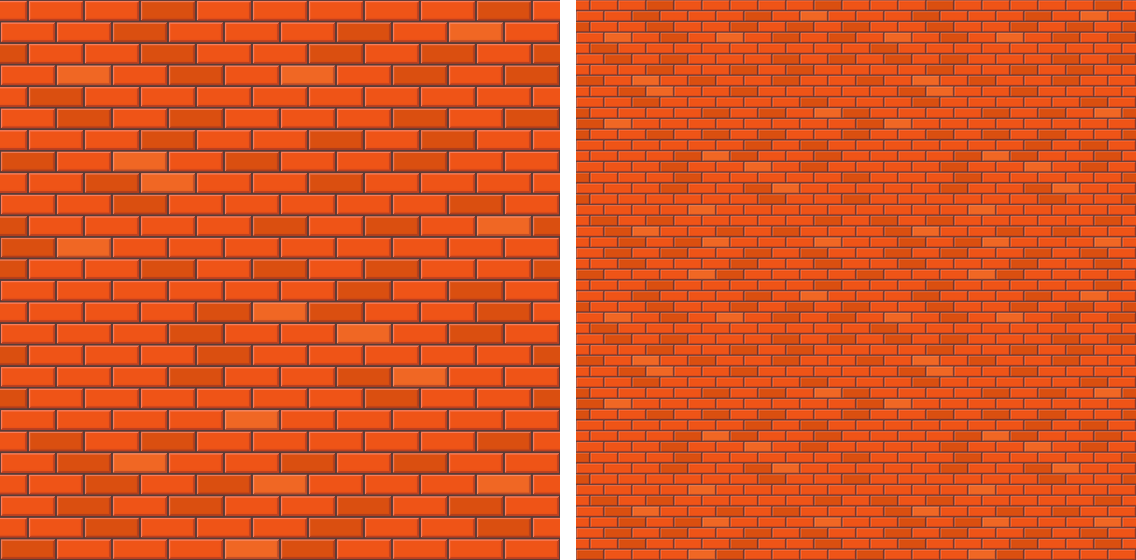
Left, the tile; right, the same tile 2 across and 2 down.
Reproduce this texture procedurally as a three.js fragment shader.

```glsl
// Running-bond wall of glossy orange bricks with thin dark joints.
// Each brick is a rounded box with a lit bevel on its left and top and a
// shaded one on its right and bottom; a wrapped hash picks dark and pale bricks.
#define GRID vec2(10.0, 26.0)   // bricks across, courses up (even, to tile)
#define JOINT 0.0032            // width of the mortar line
#define CORNER 0.0012           // corner radius of a brick
#define LIT_WIDTH 0.0024        // lit bevel
#define SHADE_WIDTH 0.0033      // shaded bevel
#define SOFT 0.0010             // half width of a smoothed edge
#define DARK_LIMIT 0.32         // hash below this may be a dark brick
#define PALE_LIMIT 0.943        // hash above this may be a pale brick
#define SEED 7.0

varying vec2 vUv;

const vec3 MORTAR = vec3(0.35, 0.23, 0.215);
const vec3 BASE = vec3(0.938, 0.328, 0.090);
const vec3 DARK = vec3(0.855, 0.310, 0.062);
const vec3 PALE = vec3(0.940, 0.405, 0.140);
const vec3 HIGHLIGHT = vec3(0.980, 0.490, 0.350);
const vec3 SHADE = vec3(0.735, 0.250, 0.125);

// Random value per brick, repeating with the grid
float brickHash(vec2 id) {
  vec2 q = mod(id, GRID) + SEED;
  vec3 p = fract(q.xyx * vec3(0.1031, 0.1030, 0.0973));
  p += dot(p, p.yzx + 33.33);
  return fract((p.x + p.y) * p.z);
}

// Odd bricks are local extremes along the course, so they stay apart
vec3 brickColor(vec2 id) {
  float h = brickHash(id);
  float before = brickHash(id - vec2(1.0, 0.0));
  float after = brickHash(id + vec2(1.0, 0.0));
  if (h < min(DARK_LIMIT, min(before, after))) return DARK;
  if (h > max(PALE_LIMIT, max(before, after))) return PALE;
  return BASE;
}

float roundedBox(vec2 p, vec2 halfSize) {
  vec2 d = abs(p) - halfSize + CORNER;
  return length(max(d, 0.0)) + min(max(d.x, d.y), 0.0) - CORNER;
}

// 1 below the edge, 0 above it
float below(float edge, float x) {
  return 1.0 - smoothstep(edge - SOFT, edge + SOFT, x);
}

void main() {
  // Courses, every second one shifted by half a brick
  vec2 grid = vUv * GRID;
  grid.x -= 0.5 * mod(floor(grid.y), 2.0);
  vec2 id = floor(grid);
  vec2 p = (fract(grid) - 0.5) / GRID;
  vec2 halfSize = 0.5 / GRID - 0.5 * JOINT;

  // Distance inward from the lit and the shaded pair of sides
  float litDist = min(halfSize.x + p.x, halfSize.y - p.y);
  float shadeDist = min(halfSize.x - p.x, halfSize.y + p.y);
  float litSide = below(0.0, litDist - shadeDist);

  // Face and bevels, the bevels partly tinted by the face
  vec3 face = brickColor(id);
  vec3 tint = 0.6 * (face - BASE);
  vec3 color = face;
  float fade = 1.0 - smoothstep(0.0, 2.2 * SHADE_WIDTH, shadeDist);
  color = mix(color, SHADE + tint, 0.3 * fade);
  color = mix(color, SHADE + tint, below(SHADE_WIDTH, shadeDist) * (1.0 - litSide));
  color = mix(color, HIGHLIGHT + tint, below(LIT_WIDTH, litDist) * litSide);

  // Mortar around the brick
  color = mix(MORTAR, color, below(0.0, roundedBox(p, halfSize)));
  gl_FragColor = vec4(color, 1.0);
}
```
